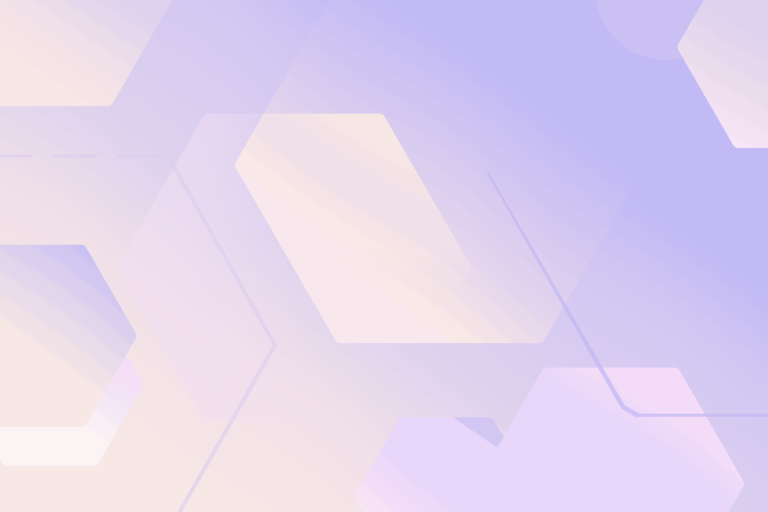
Give the GLSL for this background, as a WebGL 1 fragment shader.

```glsl
precision highp float;
// Pastel backdrop of large overlapping flat-topped hexagons and thin traces.
// A diagonal, softly stepped coordinate drives every gradient; rounded hexagon
// and segment distances shape the layers, painted from back to front.
uniform vec2 u_resolution;

const vec3 CREAM = vec3(0.972, 0.908, 0.898);
const vec3 BLUSH = vec3(0.973, 0.910, 0.930);
const vec3 ROSE = vec3(0.943, 0.879, 0.912);
const vec3 MAUVE = vec3(0.875, 0.825, 0.932);
const vec3 LILAC = vec3(0.823, 0.780, 0.950);
const vec3 PERIWINKLE = vec3(0.758, 0.728, 0.962);
const vec3 PINK = vec3(0.957, 0.863, 0.973);
const vec3 ORCHID = vec3(0.910, 0.843, 0.980);

// Linear 0..1 position of x between two stops
float span(float a, float b, float x) {
  return clamp((x - a) / (b - a), 0.0, 1.0);
}

vec3 ramp(vec3 a, vec3 b, vec3 c, float t) {
  return mix(mix(a, b, span(0.0, 0.5, t)), c, span(0.5, 1.0, t));
}

// Signed distance to a rounded hexagon with horizontal top and bottom
float hexagon(vec2 p, float apothem) {
  const float corner = 0.012;
  float r = apothem - corner;
  vec2 k = vec2(-0.866025, 0.5);
  p = abs(p);
  p -= 2.0 * min(dot(k, p), 0.0) * k;
  p -= vec2(clamp(p.x, -0.57735 * r, 0.57735 * r), r);
  return length(p) * sign(p.y) - corner;
}

float segment(vec2 p, vec2 a, vec2 b) {
  vec2 ab = b - a;
  return length(p - a - ab * clamp(dot(p - a, ab) / dot(ab, ab), 0.0, 1.0));
}

// Antialiased coverage of a distance
float cover(float d) {
  float px = 0.8 / u_resolution.y;
  return 1.0 - smoothstep(-px, px, d);
}

// Diagonal coordinate with gently wavering, softened steps
float diagonal(vec2 p) {
  float t = dot(p, vec2(0.5, 0.7));
  t += 0.006 * sin(9.0 * p.x - 5.0 * p.y) + 0.004 * sin(17.0 * p.x + 4.0 * p.y);
  float s = t * 32.0;
  float stepped = (floor(s) + smoothstep(0.35, 0.65, fract(s))) / 32.0;
  return mix(t, stepped, 0.7);
}

void main() {
  vec2 p = gl_FragCoord.xy / u_resolution.y;
  float t = diagonal(p);

  // Base wash: cream lower left to periwinkle upper right
  vec3 color = mix(CREAM, ROSE, span(0.20, 0.45, t));
  color = mix(color, MAUVE, span(0.45, 0.63, t));
  color = mix(color, LILAC, span(0.63, 0.92, t));
  color = mix(color, PERIWINKLE, span(0.92, 1.05, t));

  // Faint disc at the upper edge
  color = mix(color, LILAC, 0.5 * cover(length(p - vec2(1.30, 1.02)) - 0.137));

  // Translucent hexagon, fading to the right
  float veil = cover(hexagon(p - vec2(0.574, 0.477), 0.301));
  color = mix(color, vec3(0.945, 0.873, 0.950),
              0.58 * veil * (1.0 - smoothstep(0.34, 0.66, p.x)));

  // Bent trace on the left, dashed along its level part
  float dash = step(cos((p.x - 0.083) * 50.3), 0.55);
  float trace = dash * cover(segment(p, vec2(-0.02, 0.695), vec2(0.328, 0.695)) - 0.003);
  trace = max(trace, cover(segment(p, vec2(0.328, 0.695), vec2(0.537, 0.326)) - 0.0035));
  trace = max(trace, cover(segment(p, vec2(0.537, 0.326), vec2(0.345, -0.01)) - 0.004));
  color = mix(color, vec3(0.86, 0.80, 0.935), 0.6 * trace);

  // Central hexagon, brighter where the veil overlaps it
  float center = cover(hexagon(p - vec2(0.859, 0.678), 0.348));
  vec3 glass = mix(BLUSH, CREAM, span(0.66, 0.69, t));
  glass = mix(glass, vec3(0.898, 0.836, 0.930), span(0.69, 0.80, t));
  glass = mix(glass, PERIWINKLE, span(0.80, 1.08, t));
  vec3 overlap = mix(BLUSH, CREAM, span(0.69, 0.73, t));
  overlap = mix(overlap, ROSE, span(0.73, 0.78, t));
  overlap = mix(overlap, CREAM, span(0.82, 0.89, t));
  glass = mix(glass, overlap, veil * smoothstep(0.40, 0.53, p.y));
  color = mix(color, glass, center);

  // Upper left hexagon
  vec3 fill = ramp(CREAM, ROSE, MAUVE, span(0.62, 0.82, t));
  color = mix(color, fill, cover(hexagon(p - vec2(0.016, 1.141), 0.348)));

  // Upper right hexagon
  fill = ramp(vec3(0.970, 0.902, 0.970), vec3(0.925, 0.865, 0.930), MAUVE,
              span(1.22, 1.39, t));
  color = mix(color, fill, cover(hexagon(p - vec2(1.549, 0.908), 0.197)));

  // Pale hexagon peeking out behind the lower left one
  fill = ramp(vec3(0.988, 0.953, 0.957), vec3(0.953, 0.898, 0.965), PINK,
              span(0.20, 0.33, t));
  color = mix(color, fill, cover(hexagon(p - vec2(0.098, 0.248), 0.158)));
  fill = ramp(CREAM, vec3(0.885, 0.838, 0.925), vec3(0.785, 0.750, 0.955),
              span(0.25, 0.44, t));
  color = mix(color, fill, cover(hexagon(p - vec2(0.0625, 0.344), 0.178)));

  // Lower pair, with a shaded notch where they meet
  fill = ramp(vec3(0.970, 0.900, 0.960), PINK, ORCHID, span(0.36, 0.46, t));
  fill = mix(fill, LILAC, smoothstep(0.565, 0.575, t));
  color = mix(color, fill, cover(hexagon(p - vec2(0.871, 0.029), 0.156)));
  fill = mix(ORCHID, PINK, smoothstep(0.72, 0.79, t));
  color = mix(color, fill, cover(hexagon(p - vec2(1.193, 0.055), 0.227)));

  // Bent trace on the right, thinning toward its upper end
  float width = mix(0.0045, 0.002, span(0.25, 0.66, p.y));
  float bend = segment(p, vec2(0.953, 0.662), vec2(1.217, 0.205));
  bend = min(bend, segment(p, vec2(1.217, 0.205), vec2(1.245, 0.189)));
  bend = min(bend, segment(p, vec2(1.245, 0.189), vec2(1.60, 0.189)) + 0.0015);
  color = mix(color, vec3(0.765, 0.725, 0.955), 0.75 * cover(bend - width));

  gl_FragColor = vec4(color, 1.0);
}
```
